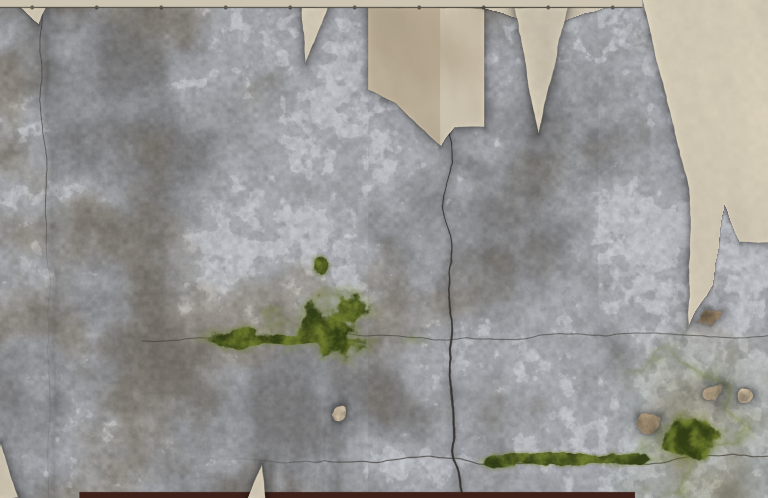
Reproduce this texture procedurally as a Shadertoy shader.

```glsl
// Weathered plaster wall with torn wallpaper, cracks and moss.
// Fractal noise makes the plaster; distance functions place the rest.
const float ASPECT = 1.548, TRIM_Y = .985, SEAM_X = .742, FOLD_X = .887;
const vec3 DARK = vec3(.47, .47, .475), MID = vec3(.635, .645, .665);
const vec3 LIME = vec3(.76, .77, .79), CRACK = vec3(.2, .18, .16);
const vec3 PAPER = vec3(.8, .765, .69), TAN = vec3(.71, .655, .565);
const vec3 MOSS = vec3(.16, .21, .05), MOSS_PALE = vec3(.42, .48, .16);
const vec3 SKIRTING = vec3(.25, .13, .1), RUST = vec3(.5, .43, .34);
// Tone patches: centre, radius, lightness
const vec4 PATCHES[8] = vec4[](
 vec4(.22, .88, .22, -.17), vec4(.17, .68, .1, .14), vec4(.38, .65, .08, -.19),
 vec4(.84, .26, .09, .2), vec4(1.02, .22, .13, .2), vec4(1.12, .75, .25, -.15),
 vec4(1.33, .55, .1, .2), vec4(.78, .2, .05, -.32));
// Moss and flakes: centre, radii
const vec4 TUFTS[8] = vec4[](
 vec4(.655, .335, .085, .052), vec4(.705, .375, .034, .036), vec4(.475, .32, .042, .018),
 vec4(.6, .317, .17, .012), vec4(1, .07, .036, .014), vec4(1.17, .078, .15, .012),
 vec4(.649, .47, .016, .018), vec4(1.38, .12, .07, .035));
const vec4 FLAKES[5] = vec4[](
 vec4(1.425, .361, .026, .02), vec4(1.306, .15, .02, .017), vec4(1.435, .214, .028, .02),
 vec4(1.5, .205, .012, .012), vec4(.69, .173, .014, .016));
// Hanging strips: left, right, tip
const vec4 STRIPS[6] = vec4[](
 vec4(.608, .662, .617, .875), vec4(.976, 1.22, 1.1, .945), vec4(1.037, 1.145, 1.085, .732),
 vec4(.04, .092, .08, .95), vec4(-.02, .035, 0, .11), vec4(.5, .535, .527, .065));

float hash(vec2 p) { return fract(sin(dot(p, vec2(127.1, 311.7))) * 43758.5453); }
float noise(vec2 p) {
 vec2 i = floor(p), f = fract(p), u = f * f * (3. - 2. * f), e = vec2(1, 0);
 return mix(mix(hash(i), hash(i + e), u.x), mix(hash(i + e.yx), hash(i + 1.), u.x), u.y);
}
// Fractal noise centred on zero
float fbm(vec2 p) {
 float sum = 0., amp = .5;
 for (int i = 0; i < 5; i++, amp *= .5) {
  sum += amp * (noise(p) - .5);
  p = mat2(1.6, 1.2, -1.2, 1.6) * p + 7.3;
 }
 return sum;
}
float fall(float a, float b, float x) { return 1. - smoothstep(a, b, x); }
float fill(float d) { float w = .8 / iResolution.y; return fall(-w, w, d); }
void crack(inout vec3 col, float d, float width, float depth) {
 col = mix(col, CRACK, depth * fill(abs(d) - width));
}
// Paper with a cast shadow and a pale rim
void paste(inout vec3 col, float d, vec3 tint) {
 col *= 1. - .38 * exp(-max(d, 0.) * 110.);
 col = mix(col, tint * (1. + .07 * exp(-abs(d) * 220.)), fill(d));
}
vec3 plaster(vec2 p) {
 float tone = .49 + .85 * fbm(p * 4. + 3.) + .55 * fbm(p * 13.);
 for (int i = 0; i < 8; i++) {
  vec2 q = (p - PATCHES[i].xy) / PATCHES[i].z;
  tone += PATCHES[i].w * exp(-dot(q, q));
 }
 tone += .18 * smoothstep(1.36, 1.42, p.x) * fall(.4, .55, p.y);
 tone -= .06 * fill(SEAM_X - p.x) * fill(p.x - 1.206);
 float drips = fall(.07, .13, abs(p.x - .61)) * fall(.2, .33, p.y);
 tone -= drips * (.1 + .5 * fbm(p * vec2(34, 4)));
 vec3 col = mix(DARK, MID, smoothstep(.1, .6, tone));
 col = mix(col, LIME, .65 * smoothstep(.58, .68, tone + .75 * fbm(p * 42.)));
 float warm = smoothstep(0., .3, fbm(p * 5. + 19.) + .25 - .5 * tone);
 return col * mix(vec3(1), vec3(.97, .93, .86), warm) * (1. + .25 * fbm(p * 95.));
}
void mainImage(out vec4 fragColor, in vec2 fragCoord) {
 vec2 p = fragCoord / iResolution.xy * vec2(ASPECT, 1);
 float rough = fbm(p * 24.), moss = -9.;
 vec2 q = p + .009 * vec2(rough, fbm(p * 24. + 40.));
 vec3 col = plaster(p);
 // Cracks
 float bend = (p.y - .59) / .06;
 float d = q.x - .909 + .015 * exp(-bend * bend) - .02 * fbm(vec2(p.y * 12., 3)) - .025 * fall(0., .1, p.y);
 col *= 1. - .18 * exp(-abs(d) * 90.);
 crack(col, d, mix(.0022, .001, smoothstep(.2, .6, p.y)), .9 * fill(p.y - .75));
 d = p.x - .1 + .015 * p.y - .025 * fbm(vec2(p.y * 9., 2));
 col *= 1. - .13 * exp(-abs(d - .012) * 75.);
 crack(col, d, .0008, mix(.15, .65, smoothstep(.45, .6, p.y)));
 crack(col, p.y - .322 - .03 * fbm(vec2(p.x * 7., 5)), .0009, .6 * fill(.285 - p.x));
 crack(col, p.y - .077 - .04 * fbm(vec2(p.x * 7., 9)), .0011, .7 * smoothstep(.38, .8, p.x));
 // Damp veins and moss
 float damp = smoothstep(1.2, 1.35, p.x) * fall(.25, .36, p.y);
 col = mix(col, MOSS_PALE, damp * (.08 + .35 * exp(-abs(fbm(p * 6. + 31.)) * 45.)));
 for (int i = 0; i < 8; i++) moss = max(moss, 1. - length((p - TUFTS[i].xy) / TUFTS[i].zw));
 moss += 2. * rough;
 col = mix(col, MOSS_PALE, .4 * smoothstep(-.5, .3, moss));
 vec3 green = mix(MOSS, MOSS_PALE, smoothstep(-.2, .35, fbm(p * 45.)));
 col = mix(col, green, .9 * smoothstep(.05, .3, moss));
 // Loose flakes
 for (int i = 0; i < 5; i++) {
  vec4 f = FLAKES[i];
  d = (length((p - f.xy) / f.zw) - 1. + 2. * rough) * f.w;
  paste(col, d, mix(RUST, TAN, float(i) / 4.) * (1. + .7 * fbm(p * 60.)));
 }
 // Skirting and wallpaper sheets
 col = mix(col, SKIRTING, fill(p.y - .012) * fill(abs(p.x - .72) - .56));
 float folds = 1. + .16 * fbm(vec2(p.x * 10. + p.y * 2., p.y * 2.5));
 vec3 sheet = PAPER * (folds + .06 * fbm(p * 70.));
 float clean = clamp(.75 * fill(FOLD_X - p.x) + 1.2 * fbm(p * 9.), 0., 1.);
 float hem = min(.82 - .5 * (q.x - SEAM_X), .79 - .95 * (q.x - .8));
 hem = max(hem, min(.707 + 1.4 * (q.x - FOLD_X), .745));
 d = max(abs(p.x - .859) - .117, max(hem - q.y, q.y - TRIM_Y));
 paste(col, d, mix(TAN, PAPER, clean) * folds);
 hem = max(.37 + 1.76 * (q.x - 1.403), .43 + 6.7 * (q.x - 1.436));
 hem = min(hem, max(.59 - 2.5 * (q.x - 1.46), .513));
 paste(col, max(1.39 - .25 * max(q.y - .617, 0.) - q.x, hem - q.y), sheet);
 // Strips tapering to a tip
 for (int i = 0; i < 6; i++) {
  vec4 s = STRIPS[i];
  float base = s.w > .5 ? TRIM_Y : 0., h = s.w - base, t = (q.y - base) / h;
  d = max(mix(s.x, s.z, t) - q.x, q.x - mix(s.y, s.z, t));
  paste(col, max(d, (abs(t - .5) - .5) * abs(h)), sheet);
 }
 // Top trim and nails
 float trim = fill(p.x - 1.295), rise = p.y - TRIM_Y;
 col = mix(col, PAPER, fill(-rise) * trim);
 float nail = length(vec2(mod(p.x, .13) - .065, rise)) - .004;
 col = mix(col, CRACK, .7 * fill(min(abs(rise) - .0012, nail)) * trim);
 fragColor = vec4(col, 1);
}
```
